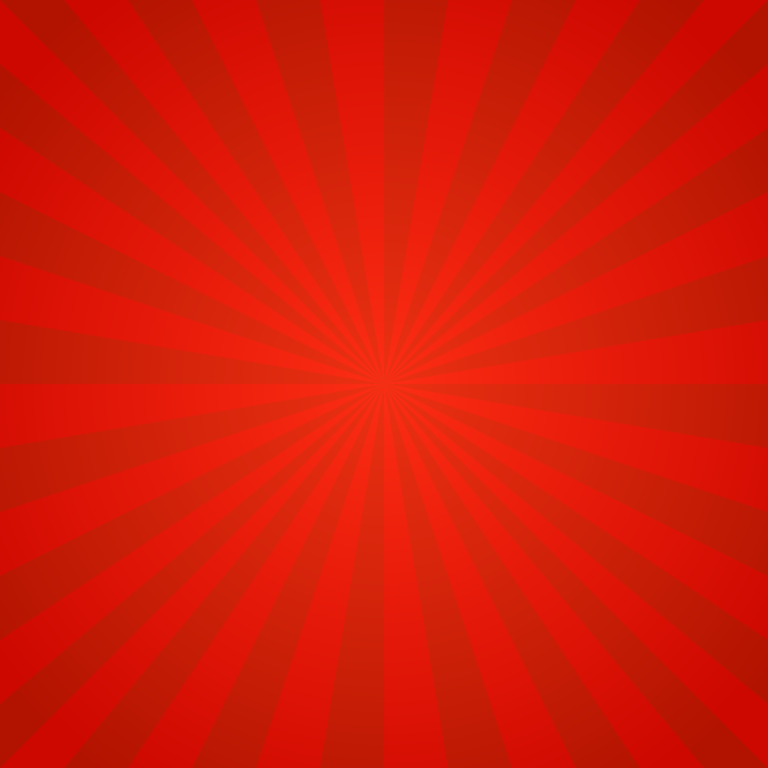
Give the GLSL for this background, as a three.js fragment shader.

```glsl
// Red sunburst: alternating rays from the centre, glowing in the middle and darker at the rim.
varying vec2 vUv;

// Signed distance to the nearest ray edge, positive inside a bright ray.
// Rays split every side of a square into twelve equal parts.
float rayDistance(vec2 p) {
  // Turn all four quadrants onto the first one
  vec2 q = p.x * p.y > 0.0 ? abs(p) : abs(p.yx);
  float reach = max(max(q.x, q.y), 1e-4);
  float slope = min(q.x, q.y) / reach;
  float along = 6.0 * (q.y < q.x ? slope : 2.0 - slope);

  // Triangle wave along the square's rim, scaled back to canvas units
  float wave = abs(mod(along - 0.5, 2.0) - 1.0) - 0.5;
  return wave * reach * reach / (6.0 * max(length(q), 1e-4));
}

// Three-stop radial gradient: centre, halfway, rim
vec3 radialGradient(float radius, vec3 centre, vec3 halfway, vec3 rim) {
  vec3 inner = mix(centre, halfway, clamp(radius / 0.28, 0.0, 1.0));
  return mix(inner, rim, clamp((radius - 0.28) / 0.34, 0.0, 1.0));
}

void main() {
  vec2 p = vUv - 0.5;
  float radius = length(p);

  vec3 brightRay = radialGradient(radius,
    vec3(0.99, 0.18, 0.08), vec3(0.91, 0.107, 0.04), vec3(0.80, 0.03, 0.0));
  vec3 darkRay = radialGradient(radius,
    vec3(0.92, 0.19, 0.075), vec3(0.83, 0.14, 0.04), vec3(0.70, 0.075, 0.0));

  // Soft ray edges, which also melt the rays together at the centre
  float brightness = smoothstep(-0.0012, 0.0012, rayDistance(p));
  gl_FragColor = vec4(mix(darkRay, brightRay, brightness), 1.0);
}
```
